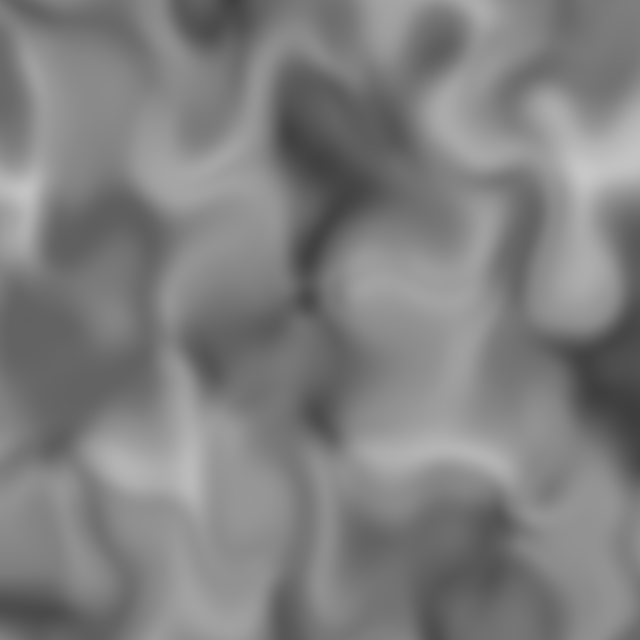
A Shadertoy shader for this texture:

```glsl
#define BASE_SCALE 4.0
#define STRETCH vec2(1.08, 0.94)
#define WARP_SCALE 5.6
#define WARP_AMOUNT 0.2
#define BROAD_SCALE 0.55
#define BROAD_GAIN 0.36
#define DETAIL_SCALE 2.0
#define DETAIL_GAIN 0.38
#define MEAN_GRAY 0.48
#define CONTRAST 0.43
#define AXIS_BIAS 0.2
#define SEED vec2(63.4, 27.6)

// Random unit gradient for a lattice cell, leaning towards the axes
vec2 cellGradient(vec2 cell) {
    uvec2 h = uvec2(ivec2(cell) + 4096);
    uint n = h.x * 1597334673u ^ h.y * 3812015801u;
    n = (n ^ (n >> 15)) * 2246822519u;
    n = (n ^ (n >> 13)) * 3266489917u;
    n ^= n >> 16;
    float angle = 6.28318 * float(n & 65535u) / 65536.0;
    angle -= AXIS_BIAS * sin(4.0 * angle);
    return vec2(cos(angle), sin(angle));
}

// Gradient noise with quintic blending, centred on zero
float gradientNoise(vec2 p) {
    vec2 cell = floor(p);
    vec2 f = p - cell;
    vec2 blend = f * f * f * (f * (f * 6.0 - 15.0) + 10.0);
    vec2 right = vec2(1.0, 0.0);
    vec2 up = vec2(0.0, 1.0);
    float bottomLeft = dot(cellGradient(cell), f);
    float bottomRight = dot(cellGradient(cell + right), f - right);
    float topLeft = dot(cellGradient(cell + up), f - up);
    float topRight = dot(cellGradient(cell + 1.0), f - 1.0);
    return mix(mix(bottomLeft, bottomRight, blend.x),
               mix(topLeft, topRight, blend.x), blend.y);
}

// Broad shading, main patches and softer folds
float softNoise(vec2 p) {
    return gradientNoise(p)
         + BROAD_GAIN * gradientNoise(p * BROAD_SCALE + vec2(41.6, 23.8))
         + DETAIL_GAIN * gradientNoise(p * DETAIL_SCALE + vec2(17.3, 5.9));
}

// Displacement that bends the patches into curved ridges
vec2 warp(vec2 uv) {
    vec2 p = uv * WARP_SCALE + SEED;
    return WARP_AMOUNT * vec2(gradientNoise(p + vec2(31.7, 12.4)),
                              gradientNoise(p + vec2(8.2, 47.1)));
}

void mainImage(out vec4 fragColor, in vec2 fragCoord) {
    vec2 uv = fragCoord / iResolution.y * STRETCH;
    float height = softNoise((uv + warp(uv)) * BASE_SCALE + SEED);

    // Neutral gray around the mean
    float gray = clamp(MEAN_GRAY + CONTRAST * height, 0.0, 1.0);
    fragColor = vec4(vec3(gray), 1.0);
}
```
